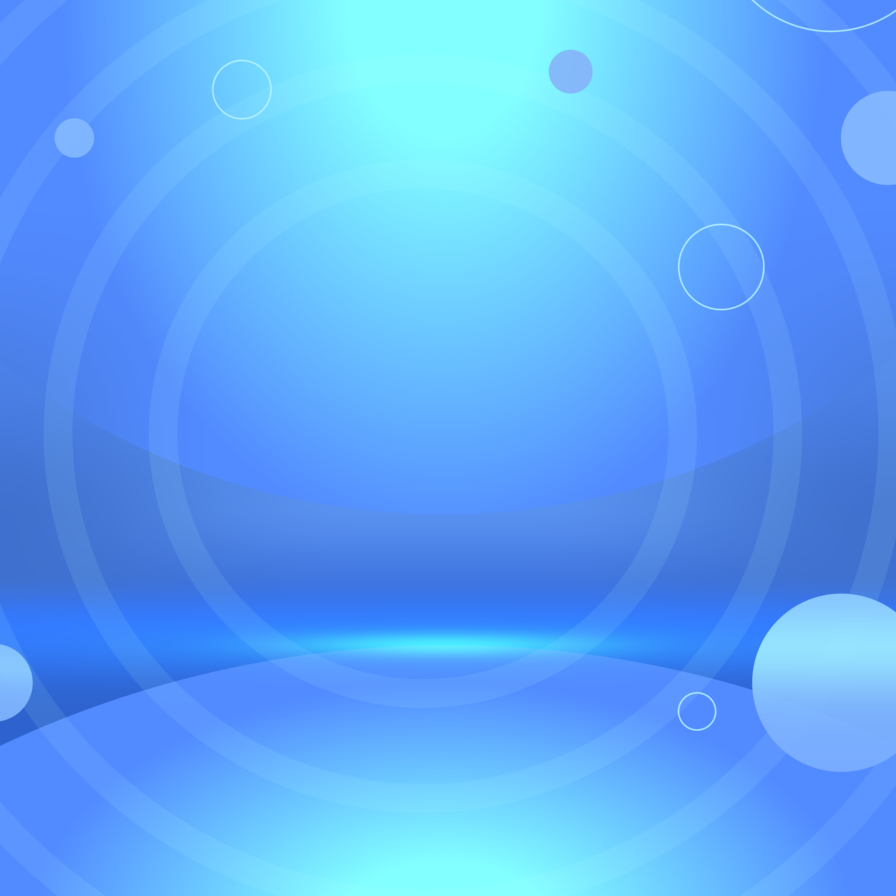
Reproduce this background procedurally as a three.js fragment shader.

```glsl
// Blue stage with a lit wall, a glowing horizon, a domed floor, rings and bubbles.
varying vec2 vUv;

const vec3 CYAN = vec3(0.51, 1.0, 1.0);
const vec3 AZURE = vec3(0.32, 0.54, 1.0);

// Antialiased coverage of the inside of a signed distance.
float cover(float dist) {
  return 1.0 - smoothstep(-0.001, 0.001, dist);
}

float circle(vec2 p, vec2 center, float radius) {
  return length(p - center) - radius;
}

// Elliptical spotlight fading from cyan to azure.
vec3 spotlight(vec2 p, vec2 center, vec2 size) {
  float r = length((p - center) / size);
  return mix(CYAN, AZURE, clamp((r - 0.25) / 0.75, 0.0, 1.0));
}

float gauss(vec2 q) {
  return exp(-dot(q, q));
}

vec3 wall(vec2 p) {
  float side = abs(p.x - 0.495);

  // Shaded lower wall, dimmer toward the sides
  vec3 middle = mix(vec3(0.24, 0.45, 0.87), vec3(0.35, 0.57, 0.94), smoothstep(0.33, 0.44, p.y));
  vec3 flank = mix(vec3(0.25, 0.44, 0.81), vec3(0.30, 0.51, 0.92), smoothstep(0.42, 0.62, p.y));
  vec3 shade = mix(middle, flank, smoothstep(0.1, 0.5, side));

  // Lit upper wall inside a large arc
  vec3 lit = spotlight(p, vec2(0.495, 1.0), vec2(0.43, 0.61));
  float dim = smoothstep(0.25, 0.52, side) * (1.0 - smoothstep(0.5, 0.78, p.y));
  lit = mix(lit, vec3(0.28, 0.48, 0.87), dim);
  vec3 color = mix(shade, lit, cover(circle(p, vec2(0.495, 1.233), 0.807)));

  // Bright horizon band and its central glow
  vec3 band = mix(vec3(0.18, 0.39, 0.81), vec3(0.20, 0.47, 1.0), smoothstep(0.21, 0.30, p.y));
  color = mix(color, band, 1.0 - smoothstep(0.30, 0.36, p.y));
  vec2 q = p - vec2(0.495, 0.28);
  color = mix(color, vec3(0.20, 0.60, 1.0), 0.75 * gauss(q / vec2(0.36, 0.028)));
  return mix(color, vec3(0.30, 0.97, 1.0), 0.9 * gauss(q / vec2(0.16, 0.013)));
}

vec3 ground(vec2 p) {
  vec3 color = spotlight(p, vec2(0.495, -0.03), vec2(0.46, 0.27));
  vec2 q = p - vec2(0.495, 0.28);
  color = mix(color, vec3(0.32, 0.67, 1.0), 0.7 * gauss(q / vec2(0.27, 0.03)));
  return mix(color, vec3(0.38, 0.98, 1.0), 0.85 * gauss(q / vec2(0.14, 0.012)));
}

// Translucent disc with a pale stripe of reflected light.
void bubble(inout vec3 color, vec2 p, vec2 center, float radius, vec3 tint, float shine) {
  float stripe = shine * gauss(vec2(0.0, (p.y - center.y - 0.4 * radius) / (0.45 * radius)));
  vec3 fill = mix(tint, vec3(0.62, 0.94, 1.0), stripe);
  color = mix(color, fill, 0.94 * cover(circle(p, center, radius)));
}

void outline(inout vec3 color, vec2 p, vec2 center, float radius) {
  float line = cover(abs(circle(p, center, radius)) - 0.0009);
  color = mix(color, vec3(0.72, 0.96, 1.0), 0.85 * line);
}

void main() {
  vec2 p = vUv;
  vec3 color = mix(wall(p), ground(p), cover(circle(p, vec2(0.501, -0.892), 1.172)));

  // Evenly spaced concentric rings
  for (int i = 0; i < 4; i++) {
    float ring = abs(circle(p, vec2(0.472, 0.516), 0.290 + 0.1172 * float(i))) - 0.016;
    color = mix(color, vec3(0.72, 1.0, 1.0), 0.10 * cover(ring));
  }

  // Filled bubbles
  vec3 pale = mix(vec3(0.48, 0.68, 1.0), vec3(0.54, 0.77, 1.0), smoothstep(0.13, 0.34, p.y));
  bubble(color, p, vec2(0.083, 0.846), 0.022, vec3(0.51, 0.72, 1.0), 0.0);
  bubble(color, p, vec2(0.637, 0.920), 0.0245, vec3(0.52, 0.71, 0.98), 0.0);
  bubble(color, p, vec2(0.991, 0.846), 0.0525, vec3(0.52, 0.72, 1.0), 0.0);
  bubble(color, p, vec2(0.939, 0.238), 0.0995, pale, 0.85);
  bubble(color, p, vec2(-0.007, 0.238), 0.0435, pale, 0.3);

  // Thin outlined bubbles
  outline(color, p, vec2(0.270, 0.900), 0.0325);
  outline(color, p, vec2(0.805, 0.702), 0.0475);
  outline(color, p, vec2(0.778, 0.206), 0.0207);
  outline(color, p, vec2(0.927, 1.091), 0.126);

  gl_FragColor = vec4(color, 1.0);
}
```
